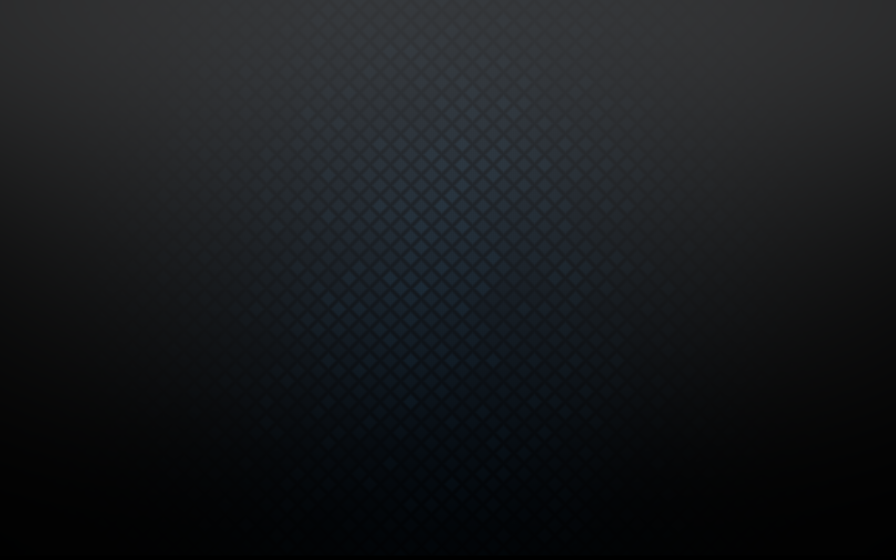
A WebGL 2 fragment shader for this background:

```glsl
#version 300 es
precision highp float;
// Dark studio backdrop: a grey vertical fade with shaded sides, and a soft
// blue glow that reveals a lattice of diamond tiles. Tiles come from a rotated
// grid; hashes and value noise vary their light, and a fine weave covers them.

#define TILE_PERIOD 0.0368
#define TILE_HALF 0.37
#define TILE_ORIGIN vec2(-0.048, 0.448)
#define GLOW_CENTER vec2(-0.02, 0.49)
#define GLOW_RADIUS vec2(0.36, 0.45)
#define GLOW_COLOR vec3(-0.012, 0.010, 0.034)
#define TILE_COLOR vec3(0.012, 0.040, 0.058)
#define SIDE_SHADE 0.48
#define WEAVE_PERIOD 0.0065
#define FOOT_HEIGHT 0.008

out vec4 fragColor;
uniform vec2 u_resolution;

float hash(vec2 p) {
    return fract(sin(dot(p, vec2(127.1, 311.7))) * 43758.5453);
}

float valueNoise(vec2 p) {
    vec2 cell = floor(p);
    vec2 f = fract(p);
    f = f * f * (3.0 - 2.0 * f);
    float low = mix(hash(cell), hash(cell + vec2(1.0, 0.0)), f.x);
    float high = mix(hash(cell + vec2(0.0, 1.0)), hash(cell + 1.0), f.x);
    return mix(low, high, f.y);
}

// Neutral fade, darkest at the foot and towards the lower sides
vec3 backdrop(vec2 p, float side) {
    float light = 0.010 + 0.203 * smoothstep(0.0, 1.0, p.y);
    float shade = SIDE_SHADE * mix(1.0, 0.4, smoothstep(0.4, 1.0, p.y));
    light *= 1.0 - shade * side * side;
    return light * vec3(0.99, 1.0, 1.02);
}

// Returns tile coverage in x and the light of that tile in y
vec2 diamondTile(vec2 p, float pixel) {
    vec2 q = (p - TILE_ORIGIN) / TILE_PERIOD;
    vec2 grid = vec2(q.x + q.y, q.x - q.y) + 0.5;
    vec2 id = floor(grid);
    vec2 d = abs(fract(grid) - 0.5);
    float blur = 0.07 + pixel / TILE_PERIOD;
    float cover = 1.0 - smoothstep(TILE_HALF - blur, TILE_HALF + blur, max(d.x, d.y));
    float patches = valueNoise(id * 0.32 + 7.0);
    float spark = pow(hash(id), 3.0);
    return vec2(cover, 0.22 + 0.45 * patches + 0.55 * spark);
}

void main() {
    float pixel = 1.0 / u_resolution.y;
    vec2 p = gl_FragCoord.xy * pixel;
    float halfWidth = 0.5 * u_resolution.x * pixel;
    p.x -= halfWidth;

    vec3 color = backdrop(p, p.x / halfWidth);

    // Blue light behind the tiles
    vec2 g = (p - GLOW_CENTER) / GLOW_RADIUS;
    float glow = exp(-dot(g, g));
    color += GLOW_COLOR * glow;

    // Tiles lift the light, the seams between them sink it
    vec2 tile = diamondTile(p, pixel);
    color += TILE_COLOR * tile.x * tile.y * glow;
    color *= 1.0 - 0.15 * glow * (1.0 - tile.x);

    // Fine diagonal weave
    float weave = sin(6.2832 * (p.x + p.y) / WEAVE_PERIOD)
                * sin(6.2832 * (p.x - p.y) / WEAVE_PERIOD);
    color *= 1.0 + 0.04 * weave * glow;

    // Dark strip along the foot
    color *= smoothstep(FOOT_HEIGHT - pixel, FOOT_HEIGHT + pixel, p.y);
    fragColor = vec4(max(color, 0.0), 1.0);
}
```
